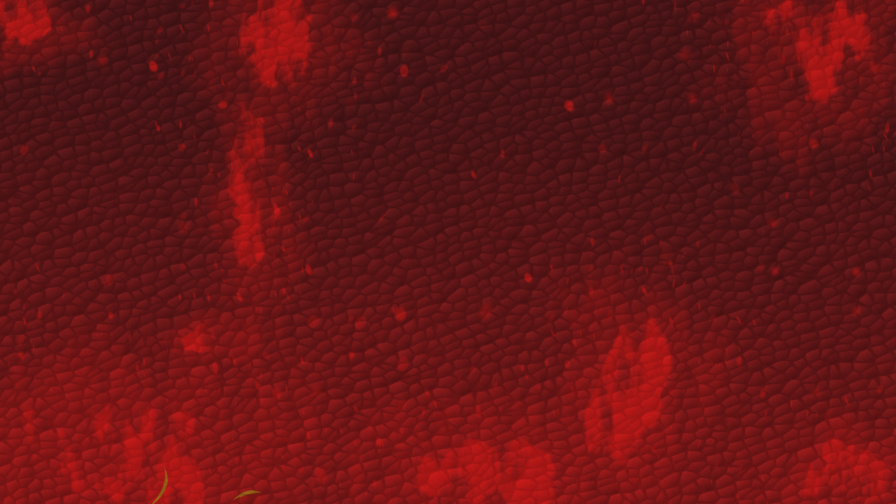
A Shadertoy shader for this texture:

```glsl
vec2 hash2(vec2 p) {
    vec3 q = fract(p.xyx * vec3(0.1031, 0.1030, 0.0973));
    q += dot(q, q.yzx + 33.33);
    return fract((q.xx + q.yz) * q.zy);
}

float noise(vec2 p) {
    vec2 i = floor(p), f = fract(p);
    f *= f * (3.0 - 2.0 * f);
    return mix(mix(hash2(i).x, hash2(i + vec2(1, 0)).x, f.x),
               mix(hash2(i + vec2(0, 1)).x, hash2(i + vec2(1, 1)).x, f.x), f.y);
}

float fbm(vec2 p) {
    float sum = 0.0, amp = 0.5;
    for (int i = 0; i < 5; i++) {
        sum += amp * noise(p);
        p = mat2(1.6, 1.2, -1.2, 1.6) * p + 7.3;
        amp *= 0.5;
    }
    return sum;
}

// Pebbled grain: cells lit from above, with dark creases
float leather(vec2 p) {
    p += 0.012 * vec2(noise(p * 14.0), noise(p * 14.0 + 40.0));
    p = mat2(0.96, -0.28, 0.28, 0.96) * p * vec2(32.0, 50.0) + 80.0;
    vec2 cell = floor(p), toPixel = vec2(0);
    float nearest = 9.0, second = 9.0;
    for (int y = -1; y <= 1; y++)
    for (int x = -1; x <= 1; x++) {
        vec2 id = cell + vec2(x, y);
        vec2 d = p - id - 0.1 - 0.8 * hash2(id);
        float dist = length(d);
        if (dist < nearest) {
            second = nearest;
            nearest = dist;
            toPixel = d;
        } else second = min(second, dist);
    }
    float crease = smoothstep(0.0, 0.3, second - nearest);
    return (0.32 * toPixel.y - 0.12 * toPixel.x) * crease + 0.13 * (crease - 0.75);
}

// One tilted drop per grid cell, some cells left empty
float drops(vec2 p, float scale, float density, vec2 size, float blur) {
    vec2 id = floor(p * scale), h = hash2(id + 11.0), k = hash2(id + 73.0);
    vec2 q = fract(p * scale) - 0.3 - 0.4 * h;
    float tilt = 1.2 * (k.x - 0.6);
    q = mat2(cos(tilt), -sin(tilt), sin(tilt), cos(tilt)) * q;
    vec2 radius = size * mix(0.45, 1.0, k.y);
    radius.y *= mix(0.7, 1.2, h.x);
    float soft = scale / iResolution.y + blur * h.y * h.y;
    float edge = (length(q / radius) - 1.0) * radius.x;
    float present = smoothstep(0.0, 0.08, density - hash2(id + 131.0).x);
    return present * mix(0.35, 1.0, k.x) * smoothstep(soft, -soft, edge);
}

// Thin tapered hair that bends along its height
float hair(vec2 p, float bend, float span) {
    float t = p.y / span;
    float width = 0.0035 * smoothstep(1.1, 0.2, abs(t));
    float dist = abs(p.x - bend * (t - t * t)) - width;
    float soft = 1.0 / iResolution.y;
    return smoothstep(soft, -soft, dist) * smoothstep(1.0, 0.8, abs(t));
}

void mainImage(out vec4 fragColor, in vec2 fragCoord) {
    vec2 p = fragCoord / iResolution.y;
    p.x *= 1.7778 * iResolution.y / iResolution.x;

    // Dark hide, redder toward the bottom
    float cloud = fbm(p * 3.0 + 20.0) - 0.5;
    float depth = smoothstep(0.0, 0.8, p.y + 0.2 * cloud + 0.05 * (p.x - 0.9));
    vec3 color = mix(vec3(0.46, 0.085, 0.088), vec3(0.285, 0.077, 0.085), depth);

    // Splash centres and radii
    vec4 splashes[9] = vec4[9](
        vec4(0.55, 0.95, 0.10, 0.13), vec4(0.49, 0.65, 0.055, 0.19),
        vec4(1.62, 0.92, 0.14, 0.13), vec4(0.24, 0.08, 0.24, 0.14),
        vec4(1.24, 0.20, 0.095, 0.16), vec4(0.95, 0.06, 0.17, 0.10),
        vec4(1.68, 0.07, 0.10, 0.065), vec4(0.04, 0.96, 0.09, 0.06),
        vec4(0.42, 0.32, 0.07, 0.03));
    vec2 warped = p + 0.13 * (vec2(fbm(p * 7.0), fbm(p * 7.0 + 50.0)) - 0.5);
    float core = 0.0, halo = 0.0;
    for (int i = 0; i < 9; i++) {
        vec4 s = splashes[i];
        vec2 d = (warped - s.xy) / s.zw;
        core = max(core, exp(-dot(d, d)));
        halo = max(halo, exp(-0.25 * dot(d, d)));
    }

    // Ragged paint with vertical wisps
    float ragged = fbm(p * vec2(16.0, 10.0) + 5.0);
    float wisps = fbm(p * vec2(34.0, 12.0) + 90.0);
    float paint = smoothstep(0.42, 0.62, core * (0.25 + 1.5 * ragged));
    paint *= mix(0.35, 1.0, smoothstep(0.3, 0.6, wisps));
    paint = max(paint, 0.35 * smoothstep(0.25, 0.8, halo * (0.4 + wisps)));

    // Broad drops and fine flecks gathered around the splashes
    float spots = drops(p, 12.0, 0.22 + 0.2 * halo, vec2(0.14, 0.18), 0.1);
    spots = max(spots, drops(p + 3.7, 21.0, 0.06 + 0.3 * halo, vec2(0.12, 0.25), 0.05));
    spots = max(spots, drops(p + 8.1, 38.0, 0.02 + 0.5 * halo, vec2(0.09, 0.30), 0.03));
    paint = max(paint, 0.85 * spots);
    color = mix(color, vec3(0.69, 0.09, 0.085), 0.92 * paint);

    // Two ochre hairs near the lower edge
    float hairs = hair(p - vec2(0.325, 0.03), 0.02, 0.045);
    hairs = max(hairs, hair((p - vec2(0.49, 0.022)).yx, 0.008, 0.03));
    color = mix(color, vec3(0.58, 0.42, 0.08), 0.85 * hairs);

    // Grain relief, gentler over the paint
    color *= 1.0 + leather(p) * mix(1.1, 0.55, paint);
    color += 0.012 * (noise(p * 260.0) - 0.5);
    fragColor = vec4(color, 1.0);
}
```
